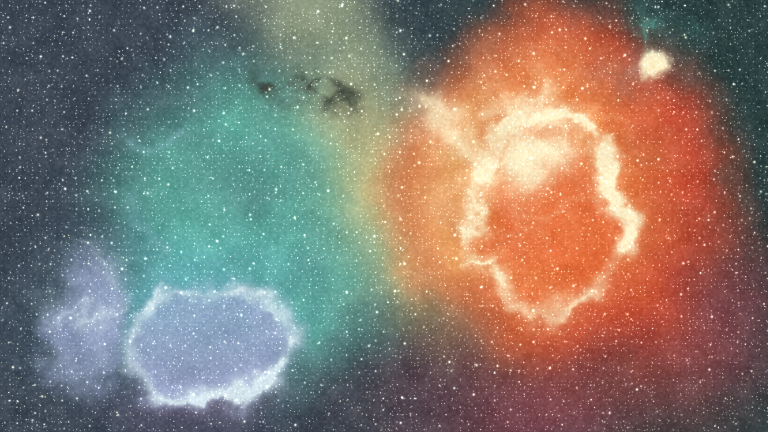
Write a Shadertoy shader that draws this background.

```glsl
// Deep-space nebula: teal cloud, golden veil, fiery shell and lavender lobes under dense stars.
#define WARP 0.10
#define STAR_GAIN 0.85
#define GRAIN 0.07
#define SLATE vec3(0.24, 0.28, 0.33)
#define DEEP_GREEN vec3(0.17, 0.25, 0.25)
#define TEAL vec3(0.37, 0.66, 0.61)
#define GOLD vec3(0.85, 0.75, 0.50)
#define ORANGE vec3(0.95, 0.54, 0.28)
#define RED vec3(0.78, 0.29, 0.20)
#define CREAM vec3(1.00, 0.94, 0.78)
#define LAVENDER vec3(0.60, 0.65, 0.79)
#define PLUM vec3(0.47, 0.27, 0.32)

float hash(vec2 p) {
    vec3 q = fract(vec3(p.xyx) * 0.1031);
    q += dot(q, q.yzx + 33.33);
    return fract((q.x + q.y) * q.z);
}

float noise(vec2 p) {
    vec2 i = floor(p), f = fract(p);
    f = f * f * (3.0 - 2.0 * f);
    vec2 e = vec2(0.0, 1.0);
    return mix(mix(hash(i), hash(i + e.yx), f.x),
               mix(hash(i + e.xy), hash(i + e.yy), f.x), f.y);
}

float fbm(vec2 p) {
    float sum = 0.0, amp = 0.5;
    for (int i = 0; i < 6; i++) {
        sum += amp * noise(p);
        p = mat2(1.6, 1.2, -1.2, 1.6) * p + 7.3;
        amp *= 0.5;
    }
    return sum;
}

// Soft elliptical glow
float glow(vec2 p, vec2 center, vec2 radius) {
    vec2 q = (p - center) / radius;
    return exp(-dot(q, q));
}

// Elliptical cloud with a broad edge
float cloud(vec2 p, vec2 center, vec2 radius, float soft) {
    return 1.0 - smoothstep(1.0 - soft, 1.0 + soft, length((p - center) / radius));
}

// Thin elliptical shell
float shell(vec2 p, vec2 center, vec2 radius, float width) {
    float d = (length((p - center) / radius) - 1.0) / width;
    return exp(-d * d);
}

// Soft line between two points
float streak(vec2 p, vec2 a, vec2 b, float width) {
    vec2 ab = b - a;
    float d = length(p - a - ab * clamp(dot(p - a, ab) / dot(ab, ab), 0.0, 1.0)) / width;
    return exp(-d * d);
}

// Star layers, from fine dust to sparse bright points
vec3 stars(vec2 p, float pixel) {
    vec3 light = vec3(0.0);
    for (int i = 0; i < 4; i++) {
        float k = float(i), scale = 115.0 / pow(1.9, k);
        vec2 g = p * scale + k * 37.0, id = floor(g);
        float seed = hash(id + 11.0 * k);
        vec2 spot = 0.25 + 0.5 * vec2(hash(id + 3.7), hash(id + 9.2));
        float size = max(0.0011 + 0.0006 * k, 0.6 * pixel);
        float d = length(fract(g) - spot) / (scale * size);
        float power = step(0.62 + 0.04 * k, seed) * (0.2 + 0.17 * k + 0.4 * hash(id + 5.1));
        light += power * exp(-d * d) * mix(vec3(0.85, 0.97, 1.0), CREAM, hash(id + 2.3));
    }
    return light;
}

void mainImage(out vec4 fragColor, in vec2 fragCoord) {
    vec2 p = fragCoord / iResolution.y;
    p.x += 0.5 * (16.0 / 9.0 - iResolution.x / iResolution.y);
    vec2 bend = vec2(fbm(p * 5.0 + 3.0), fbm(p * 5.0 + 19.0)) - 0.49;
    vec2 w = p + WARP * 1.6 * bend;
    vec2 fine = w + 0.07 * (vec2(fbm(p * 16.0), fbm(p * 16.0 + 40.0)) - 0.49);
    float puff = fbm(w * 7.0 + 5.0);
    float ridge = pow(1.0 - abs(2.0 * fbm(fine * 9.0) - 1.0), 5.0);

    // Dark sky and plum haze
    vec3 col = mix(SLATE, DEEP_GREEN, smoothstep(0.5, 1.5, p.x));
    col = mix(col, PLUM, 0.85 * glow(w, vec2(1.22, 0.05), vec2(0.30, 0.20)));
    col = mix(col, PLUM, 0.85 * glow(w, vec2(1.62, 0.25), vec2(0.24, 0.18)));

    // Teal cloud
    col = mix(col, TEAL, cloud(w, vec2(0.63, 0.50), vec2(0.36, 0.37), 0.42) * (0.62 + 0.65 * puff));

    // Golden veil running down the middle
    float veilX = w.x - (1.06 - 0.38 * w.y * w.y);
    float veil = exp(-pow(abs(veilX) / 0.15, 2.0)) * smoothstep(0.08, 0.42, w.y);
    vec3 veilColor = mix(GOLD, vec3(0.57, 0.62, 0.51), smoothstep(0.55, 0.90, p.y));
    col = mix(col, veilColor, veil * (0.65 + 0.5 * puff));

    // Dark dust lane
    float lane = streak(fine, vec2(0.60, 0.83), vec2(0.82, 0.775), 0.028);
    col = mix(col, vec3(0.24, 0.27, 0.24), lane * smoothstep(0.35, 0.6, puff + 0.2 * ridge));

    // Fireball: red halo, orange body, golden left flank
    col = mix(col, RED, 0.85 * glow(w, vec2(1.38, 0.29), vec2(0.25, 0.19)));
    col = mix(col, RED, cloud(w, vec2(1.31, 0.59), vec2(0.37, 0.38), 0.24) * (0.7 + 0.4 * puff));
    vec3 body = mix(vec3(0.95, 0.72, 0.43), ORANGE, smoothstep(1.04, 1.22, w.x));
    col = mix(col, body, cloud(w, vec2(1.25, 0.57), vec2(0.27, 0.32), 0.4) * (0.55 + 0.7 * puff));
    col = mix(col, vec3(0.87, 0.38, 0.21), 0.7 * cloud(fine, vec2(1.30, 0.48), vec2(0.14, 0.16), 0.3));

    // Incandescent ring, core and streaks
    float hot = shell(fine, vec2(1.285, 0.51), vec2(0.165, 0.23), 0.11) * (0.25 + 0.8 * ridge);
    hot += 0.9 * glow(fine, vec2(1.26, 0.63), vec2(0.10, 0.065));
    hot += 0.7 * streak(fine, vec2(0.97, 0.77), vec2(1.13, 0.61), 0.027);
    hot += 0.5 * streak(fine, vec2(1.13, 0.72), vec2(1.27, 0.79), 0.025);
    hot += 0.6 * streak(fine, vec2(1.445, 0.64), vec2(1.42, 0.40), 0.017);
    hot += 0.35 * ridge * glow(w, vec2(1.25, 0.65), vec2(0.25, 0.22));
    col = mix(col, CREAM, clamp(hot, 0.0, 1.0));

    // Small pale knot with a teal plume at upper right
    col = mix(col, vec3(0.70, 0.52, 0.45), 0.8 * glow(fine, vec2(1.48, 0.84), vec2(0.07, 0.05)));
    col = mix(col, CREAM, cloud(fine, vec2(1.53, 0.855), vec2(0.045, 0.04), 0.4));
    col = mix(col, TEAL, 0.8 * ridge * glow(fine, vec2(1.53, 0.95), vec2(0.06, 0.06)));

    // Blue haze and lavender lobes with pale rims
    col = mix(col, vec3(0.39, 0.68, 0.74), 0.75 * glow(w, vec2(0.44, 0.30), vec2(0.24, 0.14)));
    col = mix(col, vec3(0.42, 0.35, 0.47), 0.7 * glow(w, vec2(0.47, 0.09), vec2(0.16, 0.08)));
    float lobes = max(cloud(fine, vec2(0.215, 0.25), vec2(0.11, 0.13), 0.35),
                      cloud(fine, vec2(0.50, 0.205), vec2(0.18, 0.13), 0.3));
    col = mix(col, LAVENDER, lobes * (0.45 + 0.7 * puff));
    float rim = shell(fine, vec2(0.50, 0.21), vec2(0.17, 0.12), 0.13) * (0.25 + 0.7 * ridge);
    rim += 0.55 * ridge * glow(fine, vec2(0.21, 0.29), vec2(0.11, 0.10));
    rim += 0.5 * streak(fine, vec2(0.50, 0.10), vec2(0.63, 0.11), 0.025);
    col = mix(col, vec3(0.87, 0.94, 0.96), clamp(rim, 0.0, 0.9));

    // Curled teal wisps on the left
    float wisp = streak(w + vec2(0.0, 0.02 * sin(w.x * 38.0)), vec2(0.31, 0.65), vec2(0.46, 0.67), 0.016);
    wisp += streak(w + vec2(0.02 * sin(w.y * 30.0), 0.0), vec2(0.31, 0.55), vec2(0.39, 0.42), 0.016);
    col = mix(col, vec3(0.47, 0.68, 0.70), 0.45 * wisp);

    // Grain and stars
    col += GRAIN * (noise(p * 210.0) - 0.5) + 0.10 * (fbm(p * 22.0) - 0.49);
    col += STAR_GAIN * stars(p, 1.0 / iResolution.y) * (1.05 - 0.6 * col);
    fragColor = vec4(clamp(col, 0.0, 1.0), 1.0);
}
```
